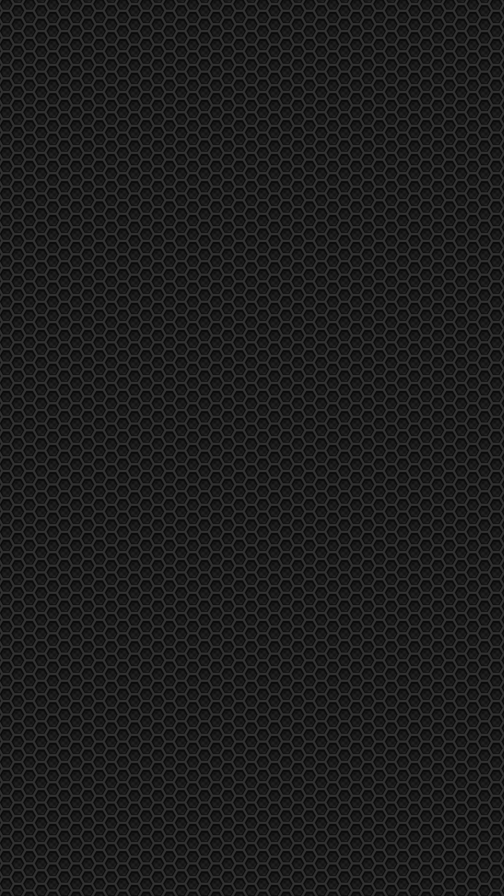
Write a WebGL 2 fragment shader that draws this pattern.

```glsl
#version 300 es
precision highp float;
// Dark honeycomb grille: flat-topped hexagonal holes in a bevelled grey frame.
// Each hole has a shadowed rim, deepest at the top, around a finely woven floor.
// Cells come from two interleaved lattices; supersampling smooths every edge.

#define COLUMNS 43.2               // cell columns across the canvas
#define ROWS 66.2                  // cell rows down the canvas
#define PHASE vec2(0.46, 0.29)     // first cell centre from the top left
#define HOLE 0.405                 // hole apothem, in row pitches
#define FLOOR 0.315                // floor apothem, in row pitches
#define SHADOW_DROP 0.05           // downward shift of the floor
#define MESH_PITCH 0.23            // spacing of the woven floor
#define SAMPLES 4                  // samples per pixel side

uniform vec2 u_resolution;
out vec4 fragColor;

const float FRAME_LIGHT = 0.195;
const float FRAME_EDGE = 0.135;
const float FLOOR_GREY = 0.10;
const float SHADOW = 0.04;
const float PI = 3.14159;

// Distance from the centre of a flat-topped hexagon, as an apothem
float hexDistance(vec2 p) {
    p = abs(p);
    return max(p.y, p.x * 0.866025 + p.y * 0.5);
}

// Offset from the nearest cell centre
vec2 hexCell(vec2 p) {
    vec2 period = vec2(1.732051, 1.0);
    vec2 a = mod(p, period) - 0.5 * period;
    vec2 b = mod(p - 0.5 * period, period) - 0.5 * period;
    return dot(a, a) < dot(b, b) ? a : b;
}

// Grey level at a canvas position from 0 to 1
float grille(vec2 uv, float blur) {
    vec2 p = vec2(uv.x * COLUMNS * 0.866025, (uv.y - 1.0) * ROWS);
    vec2 cell = hexCell(p + vec2(-PHASE.x, PHASE.y));
    float d = hexDistance(cell);

    // Woven floor, slightly brighter toward the bottom
    vec2 weave = sin(cell * PI / MESH_PITCH);
    float floorGrey = FLOOR_GREY - 0.04 * cell.y + 0.035 * weave.x * weave.y;

    // Dark rim, thicker below the upper edge of the hole
    float rim = hexDistance(cell + vec2(0.0, SHADOW_DROP));
    float hole = mix(floorGrey, SHADOW, smoothstep(FLOOR - 0.03, FLOOR + 0.03, rim));

    // Bevelled frame between the holes
    float frame = mix(FRAME_EDGE, FRAME_LIGHT, smoothstep(HOLE, HOLE + 0.06, d));
    return mix(hole, frame, smoothstep(HOLE - blur, HOLE + blur, d));
}

void main() {
    float blur = 0.5 * ROWS / (u_resolution.y * float(SAMPLES));
    float grey = 0.0;
    for (int y = 0; y < SAMPLES; y++) {
        for (int x = 0; x < SAMPLES; x++) {
            vec2 jitter = (vec2(x, y) + 0.5) / float(SAMPLES) - 0.5;
            grey += grille((gl_FragCoord.xy + jitter) / u_resolution, blur);
        }
    }
    fragColor = vec4(vec3(grey / float(SAMPLES * SAMPLES)), 1.0);
}
```
